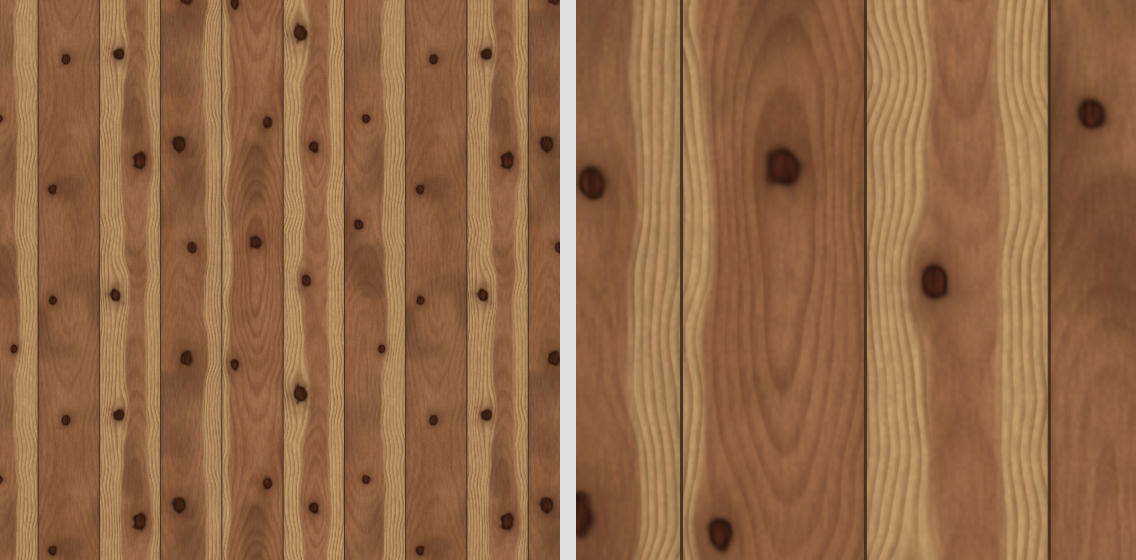
Left: the whole. Right: its middle third, enlarged.
A WebGL 1 fragment shader for this texture:

```glsl
precision highp float;
// Knotty pine boards: six upright planks with heartwood, sapwood, rings and knots, tiled.
uniform vec2 u_resolution;

// Layout, as fractions of the canvas
const float PLANK_W = 0.1094;
const float TILE_H = 0.6445;
const float SEAM_X = 0.0680;
const float SEAM_HALF = 0.0009;
const float PLANKS = 6.0;
const float LENGTH = TILE_H / PLANK_W; // tile height in plank widths

// Wood, in plank widths or rings per plank width
const float KNOT_RADIUS = 0.105;
const float HEART_RINGS = 15.0;
const float SAP_RINGS = 17.0;
const float TAU = 6.28318;

const vec3 HEART_DARK = vec3(0.53, 0.345, 0.22);
const vec3 HEART_LIGHT = vec3(0.61, 0.42, 0.285);
const vec3 SAP = vec3(0.72, 0.57, 0.395);
const vec3 SAP_LINE = vec3(0.56, 0.40, 0.25);
const vec3 HEART_LINE = vec3(0.39, 0.22, 0.13);
const vec3 KNOT_HALO = vec3(0.36, 0.21, 0.13);
const vec3 KNOT_CORE = vec3(0.25, 0.115, 0.07);
const vec3 SEAM = vec3(0.25, 0.15, 0.09);

float hash(vec2 p) {
  vec3 q = fract(vec3(p.xyx + 7.0) * 0.1031);
  q += dot(q, q.yzx + 33.33);
  return fract((q.x + q.y) * q.z);
}

// Value noise that wraps vertically after the given number of rows
float noise(vec2 p, float rows) {
  vec2 cell = floor(p);
  vec2 f = fract(p);
  f = f * f * (3.0 - 2.0 * f);
  float y0 = mod(cell.y, rows);
  float y1 = mod(cell.y + 1.0, rows);
  float low = mix(hash(vec2(cell.x, y0)), hash(vec2(cell.x + 1.0, y0)), f.x);
  float high = mix(hash(vec2(cell.x, y1)), hash(vec2(cell.x + 1.0, y1)), f.x);
  return mix(low, high, f.y);
}

float woodNoise(vec2 p, float plank, float across, float rows) {
  return noise(vec2(p.x * across + plank * 37.0, p.y / LENGTH * rows), rows);
}

// Per plank: heartwood left edge, right edge, knot phase, ring contrast
vec4 plankStyle(float plank) {
  if (plank < 0.5) return vec4(-0.4, 1.4, 0.16, 0.35);
  if (plank < 1.5) return vec4(0.42, 0.77, 0.13, 0.45);
  if (plank < 2.5) return vec4(-0.4, 0.71, 0.03, 0.35);
  if (plank < 3.5) return vec4(0.14, 1.4, 0.04, 0.85);
  if (plank < 4.5) return vec4(0.34, 0.73, 0.11, 0.50);
  return vec4(-0.4, 0.64, -0.03, 0.45);
}

// Slow rise into latewood, quick fall after it
float ringLine(float phase) {
  float s = fract(phase);
  return smoothstep(0.2, 0.78, s) * (1.0 - smoothstep(0.78, 1.0, s));
}

void main() {
  vec2 uv = gl_FragCoord.xy / u_resolution;
  float x = (uv.x - SEAM_X) / PLANK_W;
  float plank = mod(floor(x), PLANKS);
  vec2 p = vec2(fract(x), fract((1.0 - uv.y) / TILE_H) * LENGTH);
  vec4 style = plankStyle(plank);

  // Knots push the grain aside and stain the wood around them
  float bend = 0.0;
  float core = 0.0;
  float rim = 0.0;
  float halo = 0.0;
  for (int i = 0; i < 3; i++) {
    vec2 id = vec2(plank * 3.0 + float(i), 11.0);
    float along = float(i) / 3.0 + style.z + 0.08 * (hash(id + 20.0) - 0.5);
    vec2 d = p - vec2(mix(0.14, 0.86, hash(id)), along * LENGTH);
    d.y = mod(d.y + 0.5 * LENGTH, LENGTH) - 0.5 * LENGTH;
    float radius = KNOT_RADIUS * mix(0.55, 1.1, hash(id + 40.0));
    float dist = length(d * vec2(1.0, 0.85)) / radius;
    dist *= 0.8 + 0.4 * woodNoise(p, plank, 13.0, 76.0);
    vec2 flow = d * vec2(1.0, 0.42) / (2.3 * radius);
    bend += d.x * exp(-dot(flow, flow));
    core = max(core, 1.0 - smoothstep(0.7, 1.05, dist));
    rim = max(rim, exp(-pow((dist - 0.85) * 4.0, 2.0)));
    halo = max(halo, exp(-dist * dist * 0.30));
  }

  // Heartwood band with a wandering width
  float mid = 0.5 * (max(style.x, 0.0) + min(style.y, 1.0));
  float sway = woodNoise(vec2(0.5, p.y), plank, 1.0, 7.0) - 0.5;
  float ripple = woodNoise(p, plank, 2.0, 17.0) - 0.5;
  float grainX = mid + (p.x - bend - mid) * (1.0 + 0.4 * sway) + 0.05 * ripple;
  float heart = smoothstep(style.x - 0.05, style.x + 0.04, grainX)
    * (1.0 - smoothstep(style.y - 0.04, style.y + 0.05, grainX));

  // Rings cut at a changing depth make the tall pointed arches
  float depth = 0.27 + 0.22 * sin(TAU * p.y / LENGTH + plank * 2.1) + 0.12 * sway;
  float heartPhase = HEART_RINGS * length(vec2(grainX - mid, depth)) + 0.5 * ripple;
  float boldness = mix(0.35, 1.0, hash(vec2(floor(heartPhase), plank + 60.0)));
  float heartLine = ringLine(heartPhase) * boldness * style.w;
  float sapLine = ringLine(SAP_RINGS * grainX + 0.8 * ripple)
    * mix(0.35, 0.85, woodNoise(p, plank, 7.0, 9.0));

  // Base colours, stains and fibres
  float broad = woodNoise(p, plank, 3.0, 8.0);
  vec3 heartColor = mix(HEART_DARK, HEART_LIGHT, broad);
  heartColor = mix(heartColor, HEART_LINE, 0.6 * heartLine);
  vec3 color = mix(mix(SAP, SAP_LINE, sapLine), heartColor, heart);
  float stain = smoothstep(0.55, 0.95, woodNoise(p + 5.0, plank, 2.0, 11.0));
  color *= 1.0 - 0.16 * stain * heart;
  float fibre = woodNoise(p, plank, 46.0, 60.0) - 0.5;
  float speckle = woodNoise(p, plank, 50.0, 240.0) - 0.5;
  color *= 1.0 + 0.09 * fibre + 0.06 * speckle + 0.05 * (hash(vec2(plank, 90.0)) - 0.5);

  // Knots, then the shaded joint
  color = mix(color, KNOT_HALO, 0.65 * halo);
  color = mix(color, KNOT_CORE * (1.0 + 0.5 * fibre), 0.92 * core);
  color *= 1.0 - 0.3 * rim;
  float edge = min(p.x, 1.0 - p.x) * PLANK_W;
  float pixel = 1.0 / u_resolution.x;
  color *= 1.0 - 0.14 * exp(-edge / 0.003);
  color = mix(color, SEAM, 0.85 * (1.0 - smoothstep(SEAM_HALF - 0.5 * pixel, SEAM_HALF + 0.5 * pixel, edge)));
  gl_FragColor = vec4(color, 1.0);
}
```
